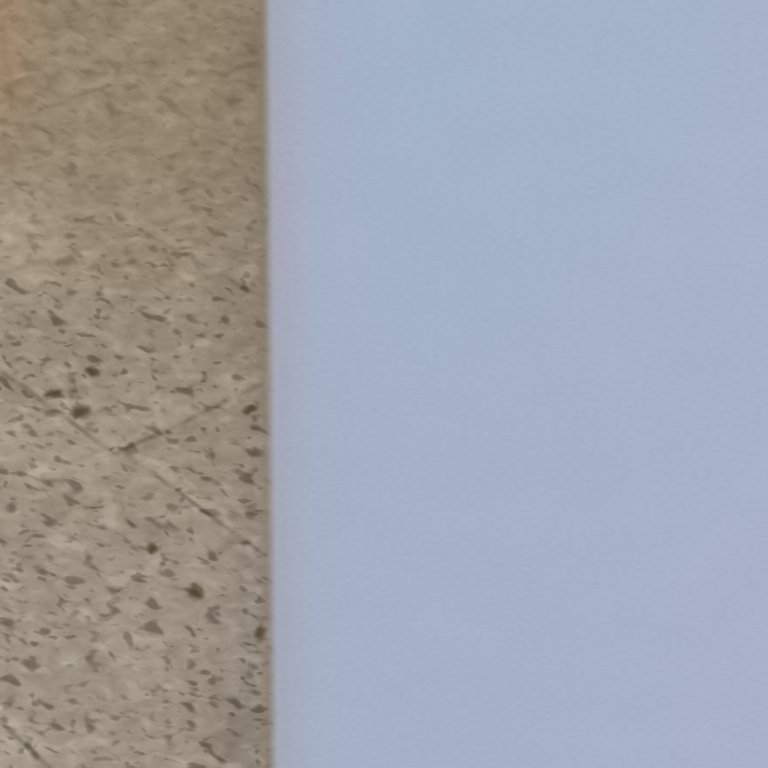
A Shadertoy shader for this texture:

```glsl
// A smooth pale blue panel standing in front of a speckled, tiled stone floor.

vec2 hash2(vec2 p) {
    vec3 q = fract(vec3(p.xyx) * vec3(0.1031, 0.1030, 0.0973));
    q += dot(q, q.yzx + 33.33);
    return fract((q.xx + q.yz) * q.zy);
}

// Gradient noise, roughly -0.7 to 0.7
float gradientNoise(vec2 p) {
    vec2 i = floor(p), f = fract(p);
    vec2 u = f * f * f * (f * (f * 6.0 - 15.0) + 10.0);
    vec2 e = vec2(0.0, 1.0);
    float a = dot(hash2(i) * 2.0 - 1.0, f);
    float b = dot(hash2(i + e.yx) * 2.0 - 1.0, f - e.yx);
    float c = dot(hash2(i + e.xy) * 2.0 - 1.0, f - e.xy);
    float d = dot(hash2(i + e.yy) * 2.0 - 1.0, f - e.yy);
    return mix(mix(a, b, u.x), mix(c, d, u.x), u.y);
}

float fbm(vec2 p) {
    float sum = 0.0, amp = 0.6;
    for (int i = 0; i < 3; i++) {
        sum += amp * gradientNoise(p);
        p = p * 2.03 + 17.3;
        amp *= 0.55;
    }
    return sum;
}

float segmentDistance(vec2 p, vec2 a, vec2 b) {
    vec2 ab = b - a;
    return length(p - a - ab * clamp(dot(p - a, ab) / dot(ab, ab), 0.0, 1.0));
}

// Soft, unevenly worn groove with a faint light lip above it
float seam(vec2 p, vec2 a, vec2 b, float width) {
    float wear = clamp(0.65 + 2.0 * gradientNoise(p * 34.0), 0.1, 1.0);
    float groove = 1.0 - smoothstep(0.0, width, segmentDistance(p, a, b));
    vec2 lift = vec2(0.0, 2.0 * width);
    float lip = 1.0 - smoothstep(0.0, 2.0 * width, segmentDistance(p - lift, a, b));
    return wear * groove - 0.3 * lip;
}

float blot(vec2 p, vec2 centre, vec2 radius) {
    return 1.0 - smoothstep(0.2, 1.35, length((p - centre) / radius));
}

// Irregular soft flecks: the peaks of sheared noise, gathered in clusters
float flecks(vec2 p, vec2 scale, float level, float seed) {
    vec2 g = vec2(p.x, p.y + 0.2 * p.x) * scale + seed;
    float cluster = 0.15 * gradientNoise(p * 14.0 + seed);
    float n = gradientNoise(g) + 0.35 * gradientNoise(g * 1.9 + 7.0) + cluster;
    return smoothstep(level, level + 0.36, n);
}

vec3 floorColour(vec2 p) {
    float nearness = 1.0 - smoothstep(0.15, 0.95, p.y);
    vec3 col = mix(vec3(0.582, 0.522, 0.440), vec3(0.612, 0.570, 0.512), nearness);
    col += vec3(0.030, 0.004, -0.012) * blot(p, vec2(0.0, 0.96), vec2(0.06, 0.16));
    col += 0.05 * blot(p, vec2(0.01, 0.69), vec2(0.10, 0.10));
    col += 0.04 * blot(p, vec2(0.04, 0.43), vec2(0.13, 0.05));
    col += 0.05 * blot(p, vec2(0.0, 0.02), vec2(0.05, 0.06));
    col -= vec3(0.040, 0.040, 0.030) * smoothstep(0.24, 0.35, p.x);
    col -= 0.05 * blot(p, vec2(0.31, 0.05), vec2(0.06, 0.06));

    // Cloudy mottling
    vec2 warp = 0.008 * vec2(gradientNoise(p * 30.0), gradientNoise(p * 30.0 + 9.0));
    vec2 stone = p + warp;
    col += 0.08 * fbm(stone * vec2(14.0, 22.0) + 4.0);
    col += 0.11 * fbm(stone * vec2(38.0, 68.0));

    // Mineral flecks, fading with distance
    float strength = mix(0.35, 1.0, 1.0 - smoothstep(0.55, 0.85, p.y));
    float large = flecks(stone, vec2(38.0, 66.0), 0.12, 5.0);
    float small = flecks(stone, vec2(58.0, 100.0), 0.16, 43.0);
    col -= vec3(0.155, 0.155, 0.150) * strength * max(large, 0.85 * small);
    col += 0.05 * strength * flecks(stone, vec2(32.0, 56.0), 0.08, 91.0);

    // Tile joints
    vec2 s = p + 0.3 * warp;
    float joints = seam(s, vec2(0.0, 0.518), vec2(0.143, 0.414), 0.006);
    joints += seam(s, vec2(0.165, 0.408), vec2(0.345, 0.277), 0.005);
    joints += 0.8 * seam(s, vec2(0.150, 0.408), vec2(0.339, 0.499), 0.006);
    joints += seam(s, vec2(0.0, 0.0625), vec2(0.065, 0.0), 0.007);
    joints += 0.5 * seam(s, vec2(0.182, 0.700), vec2(0.341, 0.613), 0.005);
    joints += 0.7 * seam(s, vec2(0.052, 0.857), vec2(0.143, 0.889), 0.005);
    joints += 0.25 * seam(s, vec2(0.0, 0.642), vec2(0.182, 0.700), 0.006);
    col -= vec3(0.12, 0.12, 0.11) * joints;

    // Largest dark inclusions
    vec2 q = p + 0.9 * warp + 0.004 * gradientNoise(p * 110.0);
    float dark = blot(q, vec2(0.104, 0.463), vec2(0.015, 0.012));
    dark = max(dark, blot(q, vec2(0.121, 0.517), vec2(0.011, 0.008)));
    dark = max(dark, blot(q, vec2(0.069, 0.487), vec2(0.014, 0.007)));
    dark = max(dark, blot(q, vec2(0.254, 0.228), vec2(0.012, 0.011)));
    dark = max(dark, blot(q, vec2(0.200, 0.287), vec2(0.009, 0.007)));
    dark = max(dark, blot(q, vec2(0.339, 0.176), vec2(0.009, 0.014)));
    dark = max(dark, blot(q, vec2(0.328, 0.469), vec2(0.010, 0.005)));
    return mix(col, vec3(0.30, 0.25, 0.18), 0.85 * dark);
}

vec3 panelColour(vec2 p, float inset) {
    vec3 col = mix(vec3(0.650, 0.695, 0.788), vec3(0.640, 0.702, 0.792), smoothstep(0.2, 0.9, p.y));
    col += vec3(0.012, 0.002, 0.004) * smoothstep(0.55, 1.0, p.x);
    col = mix(col, vec3(0.645, 0.688, 0.762), 1.0 - smoothstep(0.0, 0.20, inset));
    col = mix(col, vec3(0.645, 0.660, 0.718), 1.0 - smoothstep(0.0, 0.06, inset));
    col += vec3(0.008, -0.003, 0.0) * blot(p, vec2(0.378, 0.72), vec2(0.03, 0.25));
    return col + 0.012 * fbm(p * vec2(8.0, 14.0)) + 0.018 * gradientNoise(p * vec2(110.0, 210.0));
}

void mainImage(out vec4 fragColor, in vec2 fragCoord) {
    vec2 p = fragCoord / iResolution.xy;
    float inset = p.x - mix(0.354, 0.345, p.y);
    vec3 ground = floorColour(p);
    ground = mix(ground, vec3(0.51, 0.475, 0.415), 0.5 * smoothstep(-0.018, 0.0, inset));
    vec3 col = mix(ground, panelColour(p, inset), smoothstep(-0.007, 0.010, inset));
    fragColor = vec4(clamp(col, 0.0, 1.0), 1.0);
}
```
